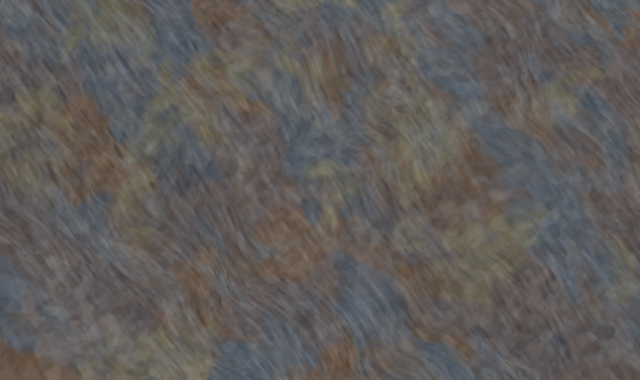
This texture is drawn by a Shadertoy shader. Its source:

```glsl
// Weathered slate: muted mauve stone with rust, blue-grey and olive stains.
// Soft cellular noise, layered over several scales, makes stains and grains;
// the same noise stretched along a slanted cleavage makes streaks and relief.

const vec2 CLEAVAGE = vec2(0.6, -0.8);   // direction of the streaks

const vec3 MAUVE = vec3(0.372, 0.346, 0.345);
const vec3 RUST  = vec3(0.405, 0.343, 0.297);
const vec3 BLUE  = vec3(0.338, 0.362, 0.393);
const vec3 OLIVE = vec3(0.440, 0.423, 0.352);
const vec3 PALE  = vec3(0.425, 0.425, 0.420);
const vec3 VEIN  = vec3(0.470, 0.435, 0.410);

vec3 hash3(vec2 cell) {
    vec3 q = fract(cell.xyx * vec3(0.1031, 0.1030, 0.0973));
    q += dot(q, q.yxz + 33.33);
    return fract((q.xxy + q.yzz) * q.zyx);
}

// Cellular noise whose cell tones blend softly into each other, 0 to 1
float softCells(vec2 p, float sharpness) {
    vec2 base = floor(p), local = p - base;
    float tone = 0.0, total = 0.0;
    for (int y = -1; y <= 1; y++)
    for (int x = -1; x <= 1; x++) {
        vec2 offset = vec2(x, y);
        vec3 rnd = hash3(base + offset + 50.0);
        vec2 d = offset + rnd.xy - local;
        float weight = exp(-sharpness * dot(d, d));
        tone += weight * rnd.z;
        total += weight;
    }
    return tone / total;
}

// Octaves of soft cells, each finer and fainter
float layeredCells(vec2 p, int octaves, float gain) {
    float sum = 0.0, total = 0.0, amp = 1.0;
    for (int i = 0; i < octaves; i++) {
        sum += amp * softCells(p, 7.0);
        total += amp;
        amp *= gain;
        p = mat2(1.6, 1.2, -1.2, 1.6) * p + 17.3;
    }
    return sum / total;
}

// Octaves that keep the stretch of their domain
float streaks(vec2 p) {
    return 0.6 * softCells(p, 6.0) + 0.4 * softCells(p * 1.9 + 31.7, 6.0);
}

float stain(vec2 p, float low, float high) {
    return smoothstep(low, high, layeredCells(p, 5, 0.6));
}

vec2 toCleavage(vec2 p) {
    return vec2(dot(p, CLEAVAGE), dot(p, vec2(-CLEAVAGE.y, CLEAVAGE.x)));
}

// Thin, bent hairlines roughly along the cleavage
float veins(vec2 p, float aspect) {
    float cover = 0.0;
    for (int i = 0; i < 9; i++) {
        vec3 rnd = hash3(vec2(float(i) * 7.0 + 3.0, 11.0));
        vec2 q = toCleavage(p - rnd.xy * vec2(aspect, 1.0));
        q.y += (rnd.z - 0.5) * (0.5 * q.x + 9.0 * q.x * q.x);
        q.y += 0.004 * sin(q.x * 60.0 + rnd.x * 6.3);
        float reach = 0.06 + 0.06 * rnd.y;
        cover += smoothstep(0.0045, 0.0005, abs(q.y))
               * smoothstep(reach, 0.3 * reach, abs(q.x));
    }
    return min(cover, 1.0);
}

void mainImage(out vec4 fragColor, in vec2 fragCoord) {
    vec2 p = fragCoord / iResolution.y;
    float aspect = iResolution.x / iResolution.y;

    // Wavy domain, and its stretched version along the cleavage
    vec2 warp = vec2(softCells(p * 5.0, 5.0), softCells(p * 5.0 + 40.0, 5.0)) - 0.5;
    vec2 w = p + 0.07 * warp;
    vec2 axes = toCleavage(w);
    vec2 fibre = axes * vec2(15.0, 52.0);

    // Stains
    vec3 colour = MAUVE;
    colour = mix(colour, RUST, stain(w * vec2(3.2, 4.6) + 5.0, 0.45, 0.68));
    colour = mix(colour, BLUE, stain(axes * vec2(3.0, 6.0) + 23.0, 0.46, 0.68));
    colour = mix(colour, OLIVE, 0.85 * stain(w * 5.0 + 61.0, 0.50, 0.72));
    colour = mix(colour, PALE, 0.7 * stain(axes * vec2(7.0, 14.0) + 87.0, 0.52, 0.76));

    // Streaks and slanted relief, weaker where the stone is granular
    float fibrous = smoothstep(0.3, 0.7, layeredCells(p * 2.6 + 9.0, 2, 0.5));
    float height = streaks(fibre);
    float slope = height - streaks(fibre + vec2(0.1, 0.35));
    float light = mix(0.4, 1.0, fibrous) * (0.075 * (height - 0.5) + 0.08 * slope);

    // Blotches and fine grain
    light += mix(0.09, 0.045, fibrous) * (softCells(w * 32.0, 8.0) - 0.5);
    light += 0.04 * (softCells(w * 75.0 + 13.0, 7.0) - 0.5);
    light += 0.06 * (layeredCells(p * 3.0 + 71.0, 3, 0.5) - 0.5);

    // Small shifts between warm and cool grains
    float warmth = layeredCells(w * 18.0 + 29.0, 2, 0.7) - 0.5;
    colour += light + warmth * vec3(0.03, 0.0, -0.03);

    colour = mix(colour, VEIN, 0.4 * veins(w, aspect));
    fragColor = vec4(colour, 1.0);
}
```
